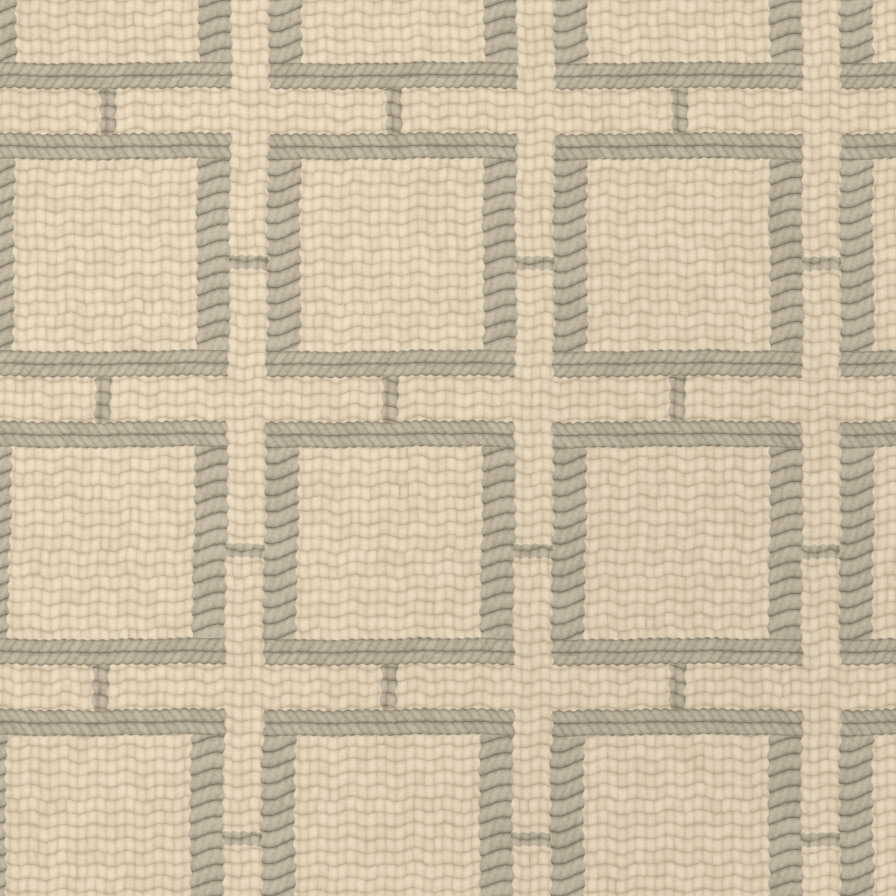
This pattern is drawn by a Shadertoy shader. Its source:

```glsl
// Woven wool carpet: grey square frames on cream, joined by short links.
// Frames and links are box distances in a repeated tile; the yarn relief is
// built from rounded knots, twisted ropes and ribs, roughened by cellular noise.

float hash(vec2 p) {
    vec3 q = fract(vec3(p.xyx) * 0.1031);
    q += dot(q, q.yzx + 33.33);
    return fract((q.x + q.y) * q.z);
}

// Distance to the nearest scattered point
float cellular(vec2 p) {
    vec2 cell = floor(p);
    float nearest = 2.0;
    for (int j = -1; j <= 1; j++)
    for (int i = -1; i <= 1; i++) {
        vec2 id = cell + vec2(i, j);
        vec2 point = id + vec2(hash(id), hash(id + 71.7));
        nearest = min(nearest, length(point - p));
    }
    return nearest;
}

float box(vec2 p, vec2 halfSize) {
    vec2 d = abs(p) - halfSize;
    return length(max(d, 0.0)) + min(max(d.x, d.y), 0.0);
}

// Rounded cream stitches, each a little different
float knots(vec2 p) {
    vec2 g = p * vec2(94.2, 68.4);
    g.y += 0.12 * sin(g.x * 1.9) + 0.08 * sin(g.x * 0.73 + g.y * 0.4);
    g.x += 0.3 * hash(vec2(floor(g.y), 5.0));
    vec2 id = floor(g);
    vec2 f = 2.0 * fract(g) - 1.0;
    f += 0.2 * (vec2(hash(id + 3.1), hash(id + 9.4)) - 0.5);
    float pit = step(0.985, hash(id + 40.0));
    return 1.02 - 0.4 * f.x * f.x - 0.65 * pow(abs(f.y), 3.0)
         - 0.06 * f.y - 0.22 * hash(id) - 0.3 * pit * f.x * f.x;
}

// Two slanted-strand ropes lying along the horizontal sides
float ropes(vec2 p, float depth) {
    float row = depth / 0.01425;
    float v = 2.0 * fract(row) - 1.0;
    float u = p.x * 94.2 + 0.45 * v + 0.5 * floor(row);
    float strand = 2.0 * fract(u) - 1.0;
    float tone = hash(vec2(floor(u), floor(p.y * 68.4)));
    return 1.0 - 0.75 * pow(abs(v), 4.0) - 0.3 * strand * strand - 0.18 * tone;
}

// Stacked plump ribs on the vertical sides
float ribs(vec2 p, float across) {
    float t = p.y * 56.0 + 0.18 * sin(across * 110.0) + 6.0 * across;
    float f = 2.0 * fract(t) - 1.0;
    float fibre = sin(across * 620.0 + f * 2.0 + floor(t) * 1.7);
    return 0.98 - 0.85 * pow(abs(f), 4.0) - 0.12 * f + 0.07 * fibre
         - 0.16 * hash(vec2(floor(t), floor(p.x * 31.0)));
}

void mainImage(out vec4 fragColor, in vec2 fragCoord) {
    float pixel = 1.0 / iResolution.y;
    vec2 p = fragCoord * pixel;
    p.y = 1.0 - p.y;

    // Slight skew and hand-woven wander
    p.x += 0.014 * p.y * (1.0 - p.x) - 0.004;
    p += 0.0009 * sin(p.yx * vec2(29.0, 23.0) + vec2(1.0, 2.6))
       + 0.0005 * sin(p.yx * vec2(83.0, 97.0));

    // Repeated tile, centred on each square
    vec2 period = vec2(0.3185, 0.3215);
    vec2 c = mod(p - vec2(0.4355, 0.2845) + 0.5 * period, period) - 0.5 * period;

    // Scalloped outline follows the stitch rows
    vec2 edged = c;
    edged.x += 0.0013 * sin(p.y * 352.0) * sign(c.x);
    edged.y += 0.0008 * sin(p.x * 592.0) * sign(c.y);
    float outer = box(edged, vec2(0.138, 0.1355));
    float inner = box(edged, vec2(0.102, 0.107));
    float frame = max(outer, -inner);

    // Links cross the gaps midway between frames
    float upright = abs(edged.x) - 0.0085;
    float level = abs(edged.y - 0.009) - 0.0075;
    float link = max(min(upright, level), -outer);

    float soft = max(pixel, 0.0013);
    float frameMask = 1.0 - smoothstep(-soft, soft, frame);
    float linkMask = 1.0 - smoothstep(-soft, soft, link);

    // Yarn relief
    float base = knots(p);
    float rope = ropes(p, abs(c.y) - 0.107);
    float rib = ribs(p, c.x);
    float side = smoothstep(-soft, soft, abs(c.y) - 0.107);
    float relief = mix(base, mix(rib, rope, side), frameMask);
    relief += 0.22 * (0.45 - cellular(p * 230.0));
    relief -= 0.12 * exp(-abs(frame) / 0.002);
    relief = clamp(relief, 0.0, 1.0);

    // Wool colours
    vec3 cream = mix(vec3(0.76, 0.69, 0.58), vec3(0.92, 0.86, 0.76), relief);
    vec3 grey = mix(vec3(0.50, 0.47, 0.40), vec3(0.77, 0.73, 0.65), relief);
    vec3 color = mix(cream, grey, max(frameMask, 0.9 * linkMask));

    // Broad uneven light
    color *= 1.0 + 0.012 * sin(p.x * 5.0 + 0.6) + 0.012 * sin(p.y * 4.0 + p.x * 2.0);
    fragColor = vec4(color, 1.0);
}
```
